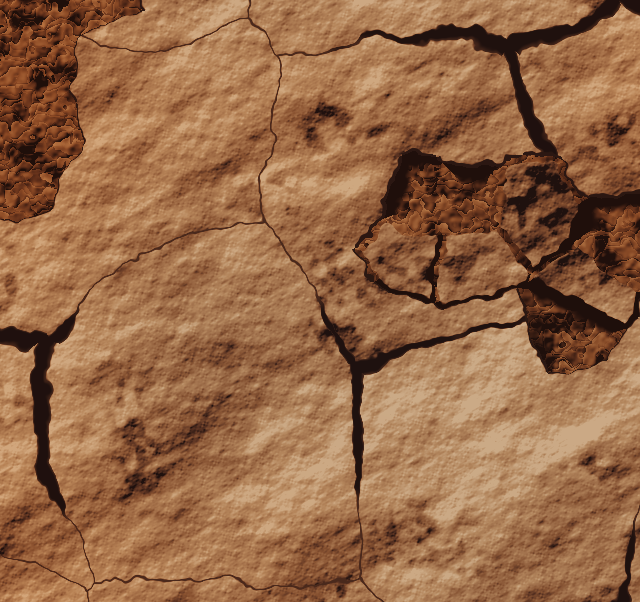
Write a WebGL 1 fragment shader that draws this texture.

```glsl
precision highp float;
// Sunlit sandstone pavement: large slabs split by warped Voronoi cracks,
// with pockets of red rubble and loose fragments cut from a finer Voronoi.
// Relief is fractal noise lit from the upper left, coloured by a tone ramp.
uniform vec2 u_resolution;

// Tone ramp, one colour per unit of tone from 0 to 5
const vec3 DEEP = vec3(0.12, 0.065, 0.055), SHADE = vec3(0.36, 0.20, 0.13);
const vec3 UMBER = vec3(0.53, 0.32, 0.19), TAN = vec3(0.63, 0.43, 0.28);
const vec3 SAND = vec3(0.71, 0.52, 0.35), PALE = vec3(0.78, 0.62, 0.46);
const vec3 SOIL_TINT = vec3(1.0, 0.90, 0.78);
const vec2 LIGHT = vec2(-0.5, 0.866);
const vec2 RIDGE = vec2(0.866, 0.5); // direction the swells run
const float RIDGE_STRETCH = 0.55, RELIEF = 1.3, ROCK_TONE = 3.3;
const float SLAB_FREQ = 2.2, FRAGMENT_FREQ = 8.0, CLOD_FREQ = 48.0;
const float HAIRLINE = 0.0018, GAP = 0.013; // crack half widths
const vec2 CORNER = vec2(0.0, 1.0), CORNER_SIZE = vec2(0.17, 0.38); // rubble pockets
const vec2 HOLLOW = vec2(0.87, 0.58), HOLLOW_SIZE = vec2(0.23, 0.14);

struct Cell { float edge; vec2 normal; vec2 id; vec2 other; };

vec2 hash2(vec2 p) {
  vec3 q = fract(p.xyx * vec3(0.1031, 0.1030, 0.0973));
  q += dot(q, q.yzx + 33.33);
  return fract((q.xx + q.yz) * q.zy);
}
float noise(vec2 p) {
  vec2 i = floor(p), f = fract(p);
  f = f * f * (3.0 - 2.0 * f);
  return mix(mix(hash2(i).x, hash2(i + vec2(1, 0)).x, f.x),
             mix(hash2(i + vec2(0, 1)).x, hash2(i + vec2(1, 1)).x, f.x), f.y);
}
vec2 noise2(vec2 p) { return vec2(noise(p), noise(p + 57.0)) - 0.5; }
vec2 seedOf(vec2 id) { return id + 0.1 + 0.8 * hash2(id); }

// Distance to the cell border, its outward normal and the cells on both sides
Cell voronoi(vec2 p) {
  Cell c = Cell(8.0, vec2(0.0), floor(p), floor(p));
  vec2 base = floor(p), nearest = vec2(8.0);
  for (int j = -1; j <= 1; j++) for (int i = -1; i <= 1; i++) {
    vec2 id = base + vec2(i, j), r = seedOf(id) - p;
    if (dot(r, r) < dot(nearest, nearest)) { nearest = r; c.id = id; }
  }
  for (int j = -2; j <= 2; j++) for (int i = -2; i <= 2; i++) {
    if (i == 0 && j == 0) continue;
    vec2 id = c.id + vec2(i, j), r = seedOf(id) - p, n = normalize(r - nearest);
    float d = dot(0.5 * (r + nearest), n);
    if (d < c.edge) { c.edge = d; c.normal = n; c.other = id; }
  }
  return c;
}
// Long swells in the low octaves, even grain in the high ones
float relief(vec2 p) {
  float along = dot(p, RIDGE), across = dot(p, vec2(-RIDGE.y, RIDGE.x));
  float h = 0.0, freq = 7.0, weight = 1.0;
  for (int i = 0; i < 6; i++) {
    vec2 q = vec2(along * mix(RIDGE_STRETCH, 1.0, float(i) / 5.0), across);
    h += weight / freq * noise(q * freq + float(i) * 17.0);
    freq *= 2.1;
    weight *= 0.89;
  }
  return h;
}
// Tone of a weathered rock face: lit relief, broad stains and dark pits
float rockTone(vec2 p) {
  float slope = (relief(p) - relief(p + LIGHT * 0.0013)) / 0.0013;
  float pits = smoothstep(0.62, 0.85, noise(p * 9.0 + 31.0)) * smoothstep(0.4, 0.75, noise(p * 60.0));
  return ROCK_TONE + RELIEF * slope + 1.7 * (noise(p * 3.0 + 9.0) - 0.5) - 1.9 * pits;
}
// Clods lit on one side only, with crumbs and deep hollows between them
float soilTone(vec2 p) {
  vec2 q = p + 0.03 * noise2(p * 45.0) + 0.012 * noise2(p * 110.0);
  Cell c = voronoi(q * vec2(0.8, 1.2) * CLOD_FREQ);
  float lit = dot(c.normal, LIGHT) * (1.0 - smoothstep(0.0, 0.35, c.edge));
  float crumbs = noise(p * 120.0) - noise(p * 120.0 + LIGHT * 0.7);
  float pit = smoothstep(0.55, 0.8, noise(p * 32.0 + 3.0));
  return 1.0 + 1.4 * hash2(c.id + 5.0).y + 1.1 * lit + 1.6 * crumbs - 1.3 * pit;
}
// 0 = part of a slab, 1 = loose fragment, 2 = bare soil
float kindOf(vec2 id) {
  vec2 s = seedOf(id) / FRAGMENT_FREQ;
  float pocket = min(length((s - CORNER) / CORNER_SIZE), length((s - HOLLOW) / HOLLOW_SIZE));
  return pocket > 1.0 ? 0.0 : (hash2(id + 71.0).x < (s.x > 0.5 ? 0.5 : 0.1) ? 1.0 : 2.0);
}
vec3 ramp(float t) {
  vec3 c = mix(mix(DEEP, SHADE, clamp(t, 0.0, 1.0)), UMBER, clamp(t - 1.0, 0.0, 1.0));
  c = mix(mix(c, TAN, clamp(t - 2.0, 0.0, 1.0)), SAND, clamp(t - 3.0, 0.0, 1.0));
  return mix(c, PALE, clamp(t - 4.0, 0.0, 1.4));
}
void main() {
  vec2 p = gl_FragCoord.xy / u_resolution.y;
  float soft = max(0.001, 0.6 / u_resolution.y), rock = rockTone(p);
  vec2 ragged = 0.02 * noise2(p * 16.0) + 0.011 * noise2(p * 48.0) + 0.004 * noise2(p * 120.0);
  // Slabs and the cracks between them, wider on the shadowed side
  Cell slab = voronoi((p + 0.12 * noise2(p * 4.0) + ragged) * SLAB_FREQ + vec2(3.0, 11.0));
  float edge = slab.edge / SLAB_FREQ, facing = dot(slab.normal, LIGHT);
  float gape = smoothstep(0.38, 0.75, noise(p * 3.2 + 23.0) + 0.15 * noise2(p * 25.0).x);
  float width = mix(HAIRLINE, GAP, gape) * (1.0 + 0.5 * facing * gape);
  float rim = facing * (0.4 + 0.6 * gape) * exp(-max(edge - width, 0.0) / 0.006);
  float crack = mix(0.7, 0.6 * smoothstep(0.6, 1.0, edge / width), smoothstep(0.0, 0.3, gape));
  float tone = rock + 0.5 * (hash2(slab.id).y - 0.5) + rim;
  tone = mix(crack, tone, smoothstep(width - soft, width + soft, edge));
  // Rubble pockets: soil shaded by the rock above it, and loose fragments
  Cell piece = voronoi((p + ragged) * FRAGMENT_FREQ);
  float kind = kindOf(piece.id), beyond = kindOf(piece.other), soil = 0.0;
  edge = piece.edge / FRAGMENT_FREQ;
  facing = dot(piece.normal, LIGHT);
  float inset = kind > 0.5 ? 0.004 + 0.008 * hash2(piece.id + 13.0).x : 0.0035 - 0.002 * facing;
  float solid = smoothstep(inset - soft, inset + soft, edge);
  if (kind > 1.5) {
    float overhang = beyond < 1.5 ? smoothstep(-0.1, 0.5, facing) : 0.0;
    tone = mix(soilTone(p), 0.0, overhang * (1.0 - smoothstep(0.012, 0.03, edge)));
    soil = 1.0;
  } else if (kind > 0.5) {
    float lip = 0.9 * facing * exp(-max(edge - inset, 0.0) / 0.006);
    float ground = mix(soilTone(p), 0.0, smoothstep(0.3, -0.3, facing));
    tone = mix(ground, rock - 0.3 + lip + 1.2 * (hash2(piece.id).y - 0.5), solid);
    soil = 1.0 - solid;
  } else if (beyond > 0.5) tone = mix(0.2, tone, solid);
  vec3 drift = mix(vec3(1.03, 0.98, 0.93), vec3(0.98, 1.01, 1.05), noise(p * 2.5 + 41.0));
  gl_FragColor = vec4(ramp(tone) * drift * mix(vec3(1.0), SOIL_TINT, soil), 1.0);
}
```
